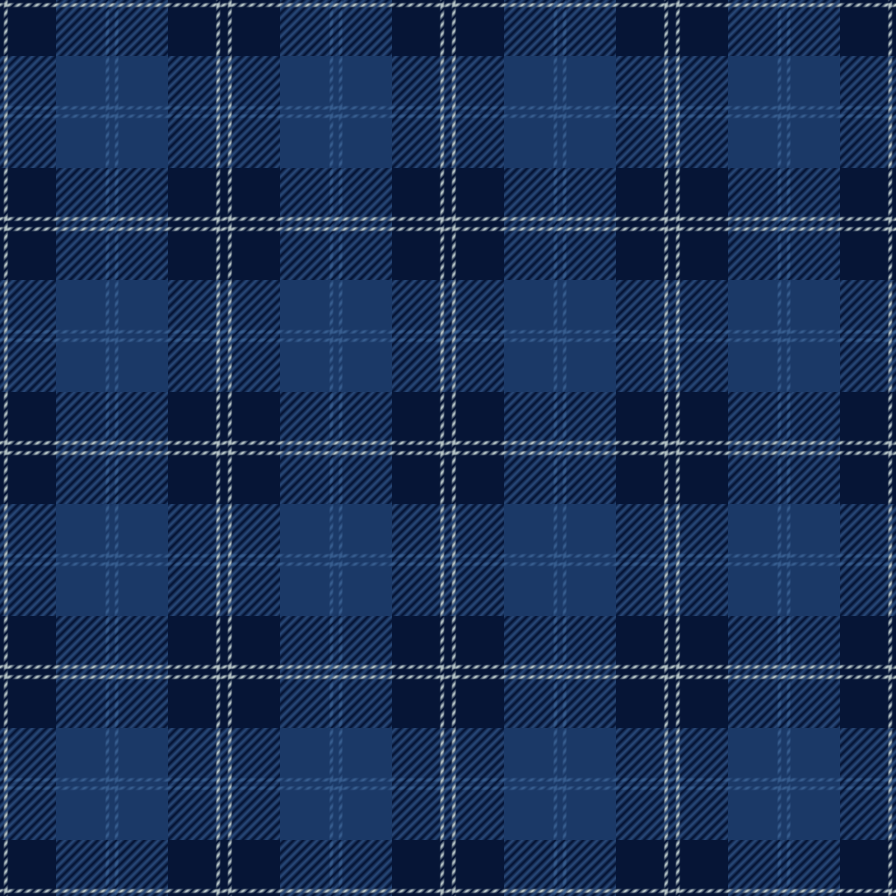
Reproduce this pattern procedurally as a WebGL 1 fragment shader.

```glsl
precision highp float;
// Navy and blue tartan woven as a diagonal twill, with paired pinstripes.
// Warp colour depends on x, weft colour on y; a 45 degree wave decides
// which thread lies on top, so plain squares and hatched squares emerge.

uniform vec2 u_resolution;

#define REPEATS 4.0
#define TWILL_RIBS 24.0               // diagonal ribs per repeat
#define SOFTNESS 0.0110               // edge blur, in repeats
#define PALE_OFFSET vec2(0.0260, 0.0225)
#define SOFT_OFFSET vec2(0.0205, 0.0185)
#define PALE_WIDTH 0.0160
#define SOFT_WIDTH 0.0150
#define NAVY vec3(0.022, 0.083, 0.213)
#define BLUE vec3(0.106, 0.222, 0.402)
#define RIB_BLUE vec3(0.150, 0.272, 0.455)
#define PALE vec3(0.700, 0.755, 0.765)
#define SOFT vec3(0.215, 0.365, 0.560)

// Coverage of a pair of lines at +-offset from the axis, on both axes.
vec2 linePair(vec2 fromAxis, vec2 offset, float width, float blur) {
  vec2 edge = 0.5 * width - abs(fromAxis - offset);
  return smoothstep(-0.5 * blur, 0.5 * blur, edge);
}

void main() {
  vec2 cell = gl_FragCoord.xy / u_resolution * REPEATS;
  float pixel = REPEATS / min(u_resolution.x, u_resolution.y);
  float blur = max(SOFTNESS, pixel);

  // Distance to the navy band axis (0) and the blue band axis (0.5).
  vec2 fromNavy = 0.5 - abs(fract(cell) - 0.5);
  vec2 fromBlue = 0.5 - fromNavy;
  vec2 isBlue = clamp(0.5 + (fromNavy - 0.25) / pixel, 0.0, 1.0);

  // Twill: triangle wave across the ribs, rising to the right.
  float rib = abs(fract((cell.x - cell.y) * TWILL_RIBS) - 0.5) * 4.0 - 1.0;
  float ribBlur = 4.0 * TWILL_RIBS * blur * 1.4142;
  float warpOnTop = clamp(0.5 + rib / ribBlur, 0.0, 1.0);

  // Blue ribs catch more light where they lie among navy threads.
  float hatched = abs(isBlue.x - isBlue.y);
  vec3 blueThread = mix(BLUE, RIB_BLUE, hatched);
  vec3 cloth = mix(NAVY, blueThread, mix(isBlue.y, isBlue.x, warpOnTop));

  // Pinstripes show only where their own thread is on top.
  vec2 onTop = vec2(warpOnTop, 1.0 - warpOnTop);
  vec2 soft = linePair(fromBlue, SOFT_OFFSET, SOFT_WIDTH, blur) * onTop;
  vec2 pale = linePair(fromNavy, PALE_OFFSET, PALE_WIDTH, blur) * onTop;
  cloth = mix(cloth, SOFT, min(soft.x + soft.y, 1.0));
  cloth = mix(cloth, PALE, min(pale.x + pale.y, 1.0));

  gl_FragColor = vec4(cloth, 1.0);
}
```
